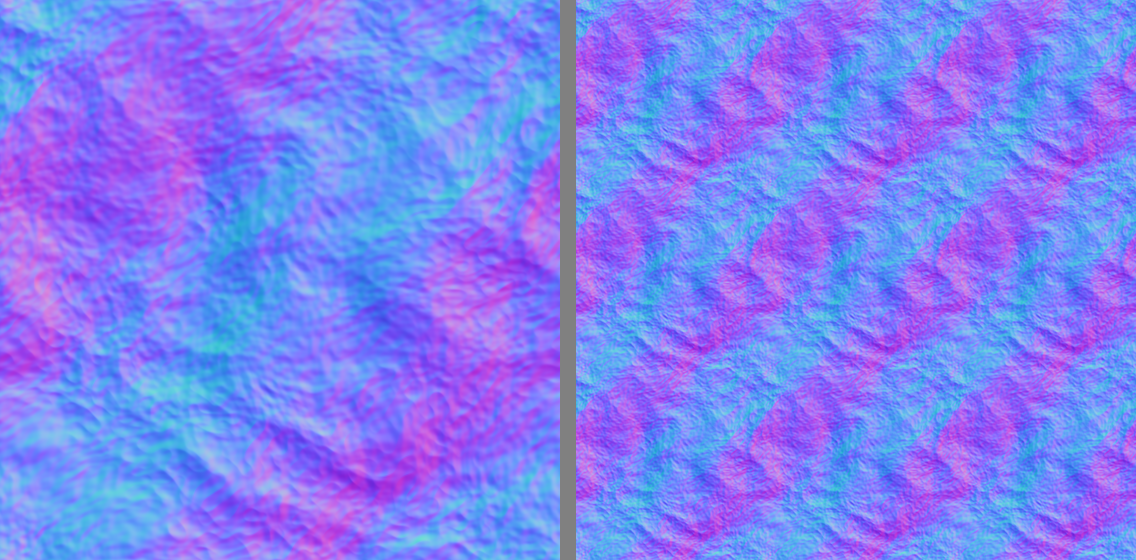
Left: one tile. Right: repeated 3 by 3.
A three.js fragment shader for this texture map:

```glsl
// Tiling tangent-space normal map of rough, bumpy rock with a few soft creases.
varying vec2 vUv;

#define OCTAVES 6
#define BASE_CELLS 2.0      // cells up the tile in the coarsest octave
#define WIDENING 0.92       // cells across for each cell up
#define SLOPE 0.265         // steepness of the coarsest octave
#define SLOPE_FALLOFF 0.87  // steepness kept by each finer octave
#define CREASE_SHARP 0.04   // ridge rounding where the rock is broken
#define CREASE_SOFT 0.14    // ridge rounding where the rock is worn
#define CREASE_LIMIT 40.0   // octaves with more cells stay smooth
#define WARP 0.05           // broad bending of the relief
#define FINE_WARP 0.012     // small bending of the relief
#define SAMPLE_STEP 0.002   // distance between height samples
#define SEED 7.0

// Random unit gradient for a lattice cell.
vec2 cellGradient(vec2 cell, float seed) {
  vec3 p = fract(vec3(cell.xyx + seed * 1.37) * vec3(0.1031, 0.1030, 0.0973));
  p += dot(p, p.yzx + 33.33);
  return normalize(fract((p.xx + p.yz) * p.zy) * 2.0 - 0.9999);
}

// Wraps a cell of the slightly skewed lattice back into one tile.
vec2 wrapCell(vec2 cell, vec2 cells, float skew) {
  float tile = floor((cell.x + 0.5) / cells.x);
  cell -= tile * vec2(cells.x, -skew);
  cell.y -= cells.y * floor((cell.y + 0.5) / cells.y);
  return cell;
}

float cornerValue(vec2 cell, vec2 offset, vec2 local, vec2 cells, float skew, float seed) {
  vec2 wrapped = wrapCell(cell + offset, cells, skew);
  return dot(cellGradient(wrapped, seed), local - offset);
}

// Periodic gradient noise with whole numbers of cells both ways.
float tileNoise(vec2 uv, float rows, float seed) {
  vec2 cells = vec2(floor(rows * WIDENING + 0.5), rows);
  float skew = floor(rows / 8.0);
  vec2 q = cells * uv - vec2(0.0, skew * uv.x);
  vec2 cell = floor(q);
  vec2 f = q - cell;
  vec2 w = f * f * f * (f * (f * 6.0 - 15.0) + 10.0);
  float a = cornerValue(cell, vec2(0.0, 0.0), f, cells, skew, seed);
  float b = cornerValue(cell, vec2(1.0, 0.0), f, cells, skew, seed);
  float c = cornerValue(cell, vec2(0.0, 1.0), f, cells, skew, seed);
  float d = cornerValue(cell, vec2(1.0, 1.0), f, cells, skew, seed);
  return mix(mix(a, b, w.x), mix(c, d, w.x), w.y);
}

vec2 tileNoise2(vec2 uv, float rows, float seed) {
  return vec2(tileNoise(uv, rows, seed), tileNoise(uv, rows, seed + 23.0));
}

// A smooth base carries ridged octaves, then fine grain.
float rockHeight(vec2 uv) {
  vec2 bend = tileNoise2(uv, 3.0, SEED + 150.0);
  uv += WARP * bend;
  uv += FINE_WARP * tileNoise2(uv, 9.0, SEED + 210.0);
  float rounding = mix(CREASE_SHARP, CREASE_SOFT, smoothstep(-0.25, 0.3, bend.x));
  float height = 0.0;
  float rows = BASE_CELLS;
  float slope = SLOPE;
  for (int i = 0; i < OCTAVES; i++) {
    float n = tileNoise(uv, rows, SEED + 11.0 * float(i));
    if (i > 0 && rows < CREASE_LIMIT) n = rounding - sqrt(n * n + rounding * rounding);
    height += n * slope / rows;
    rows *= 2.0;
    slope *= SLOPE_FALLOFF;
  }
  return height;
}

void main() {
  // Central differences give the surface slope.
  vec2 e = vec2(SAMPLE_STEP, 0.0);
  vec2 rise = vec2(rockHeight(vUv + e.xy) - rockHeight(vUv - e.xy),
                   rockHeight(vUv + e.yx) - rockHeight(vUv - e.yx));
  vec3 normal = normalize(vec3(-rise / (2.0 * SAMPLE_STEP), 1.0));
  gl_FragColor = vec4(normal * 0.5 + 0.5, 1.0);
}
```
